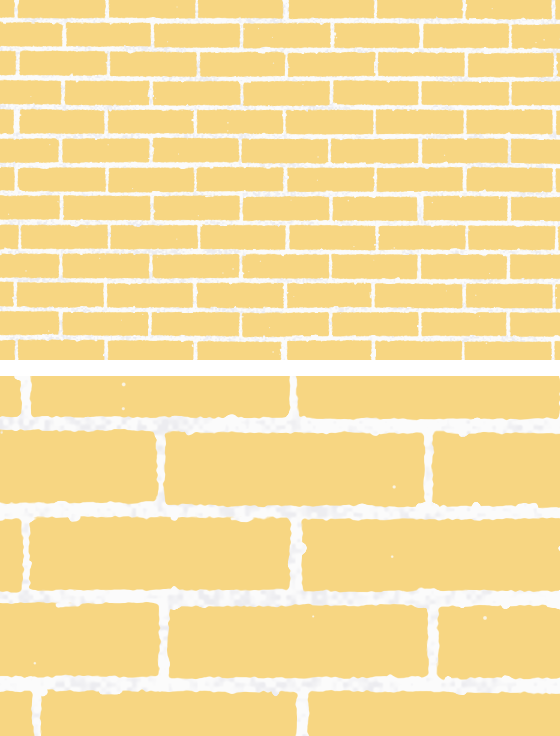
Top: the whole. Bottom: its middle third, enlarged.
Write a WebGL 1 fragment shader that draws this texture.

```glsl
precision highp float;

uniform vec2 u_resolution;

// Lengths are fractions of the canvas height
const vec2 PITCH = vec2(0.2486, 0.0802);
const vec2 ORIGIN = vec2(0.0494, -0.0237);
const float BED_HALF = 0.0065;
const float HEAD_HALF = 0.0045;
const float CORNER = 0.004;

const vec3 BRICK = vec3(0.97, 0.84, 0.51);
const vec3 MORTAR = vec3(0.985);
const vec3 MORTAR_GREY = vec3(0.925, 0.925, 0.94);

float hash(vec2 p) {
  return fract(sin(dot(p, vec2(127.1, 311.7))) * 43758.5453);
}

float noise(vec2 p) {
  vec2 i = floor(p);
  vec2 f = fract(p);
  f = f * f * (3.0 - 2.0 * f);
  float low = mix(hash(i), hash(i + vec2(1.0, 0.0)), f.x);
  float high = mix(hash(i + vec2(0.0, 1.0)), hash(i + vec2(1.0, 1.0)), f.x);
  return mix(low, high, f.y);
}

float roundedBox(vec2 p, vec2 halfSize, float radius) {
  vec2 d = abs(p) - halfSize + radius;
  return length(max(d, 0.0)) + min(max(d.x, d.y), 0.0) - radius;
}

// Position of a vertical joint, with drift per course and per joint
float jointX(float column, float row) {
  float drift = 0.010 * (hash(vec2(row, 7.3)) - 0.5);
  float jitter = 0.005 * (hash(vec2(column, row + 31.0)) - 0.5);
  return ORIGIN.x + PITCH.x * (column + 0.495 * mod(row, 2.0)) + drift + jitter;
}

float jointHalf(float column, float row) {
  float h = hash(vec2(column + 17.0, row));
  return HEAD_HALF + 0.0018 * (h - 0.5) + 0.003 * step(0.95, h);
}

// Signed distance to the brick in this course nearest to p
float brickDistance(vec2 p) {
  float row = floor((p.y - ORIGIN.y) / PITCH.y);
  float shift = ORIGIN.x + 0.495 * PITCH.x * mod(row, 2.0);
  float nearest = floor((p.x - shift) / PITCH.x + 0.5);
  float column = nearest - step(p.x, jointX(nearest, row));
  float left = jointX(column, row) + jointHalf(column, row);
  float right = jointX(column + 1.0, row) - jointHalf(column + 1.0, row);

  vec2 id = vec2(column, row);
  vec2 center = vec2(0.5 * (left + right), ORIGIN.y + (row + 0.5) * PITCH.y);
  vec2 q = p - center;
  q.y += q.x * 0.016 * (hash(id + 5.0) - 0.5) + 0.002 * (hash(id + 9.0) - 0.5);
  float halfHeight = 0.5 * PITCH.y - BED_HALF + 0.0012 * (hash(id + 13.0) - 0.5);
  return roundedBox(q, vec2(0.5 * (right - left), halfHeight), CORNER);
}

// Ragged edge: soft waves, fine grit and occasional chips
float edgeWear(vec2 p) {
  float waves = 0.0022 * (noise(p * 55.0) - 0.5);
  float grit = 0.0022 * (noise(p * 240.0) - 0.5);
  float chips = 0.005 * smoothstep(0.78, 1.0, noise(p * 75.0 + 40.0));
  return waves + grit + chips;
}

// Coverage of sparse pale specks scattered on a jittered grid
float specks(vec2 p, float cell, float density, float soft) {
  vec2 id = floor(p / cell);
  vec2 spot = 0.2 + 0.6 * vec2(hash(id + 3.1), hash(id + 8.7));
  float radius = mix(0.0006, 0.0018, hash(id + 21.0));
  float d = length(p - (id + spot) * cell) - radius;
  return step(hash(id + 55.0), density) * (1.0 - smoothstep(-soft, soft, d));
}

vec3 mortarColor(vec2 p) {
  float patches = noise(p * vec2(22.0, 40.0));
  float grain = noise(p * 210.0);
  return mix(MORTAR, MORTAR_GREY, smoothstep(0.5, 0.95, 0.5 * patches + 0.6 * grain));
}

void main() {
  float pixel = 1.0 / u_resolution.y;
  vec2 p = gl_FragCoord.xy * pixel;
  p.y = 1.0 - p.y;

  // Slight tilt and sag of the courses
  vec2 wall = p;
  wall.y -= 0.002 * p.x + 0.004 * (noise(p * vec2(3.0, 12.0)) - 0.5);

  float soft = 0.8 * pixel;
  float d = brickDistance(wall) + edgeWear(p);
  float brick = 1.0 - smoothstep(-soft, soft, d);
  brick *= 1.0 - 0.8 * specks(p, 0.032, 0.05, soft);

  gl_FragColor = vec4(mix(mortarColor(p), BRICK, brick), 1.0);
}
```
